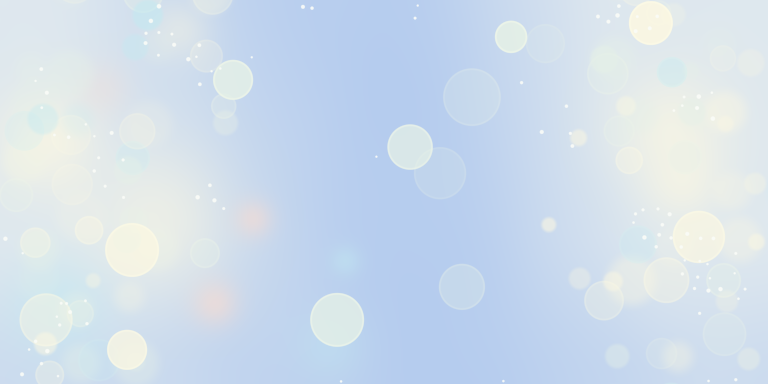
Write a WebGL 2 fragment shader that draws this background.

```glsl
#version 300 es
precision highp float;

#define CORE_BLUE vec3(0.710, 0.800, 0.932)
#define PALE_SIDE vec3(0.872, 0.908, 0.932)
#define CREAM vec3(0.985, 0.968, 0.885)
#define MINT vec3(0.895, 0.940, 0.905)
#define PEACH vec3(0.960, 0.860, 0.825)
#define AQUA vec3(0.760, 0.915, 0.945)
#define RIM_WIDTH 0.0045
#define DISC_CELLS 6.5
#define SPARK_CELLS 30.0

uniform vec2 u_resolution;
out vec4 fragColor;

vec3 hash3(vec2 id, float seed) {
  vec3 q = fract((id.xyx + seed) * vec3(0.1031, 0.1030, 0.0973));
  q += dot(q, q.yxz + 33.33);
  return fract((q.xxy + q.yzz) * q.zyx);
}

float corner(vec2 id, vec2 offset) {
  return dot(hash3(id, 5.7).xy * 2.0 - 1.0, offset);
}

float gradientNoise(vec2 p) {
  vec2 i = floor(p), f = fract(p);
  vec2 u = f * f * f * (f * (f * 6.0 - 15.0) + 10.0);
  vec2 e = vec2(1.0, 0.0);
  return mix(mix(corner(i, f), corner(i + e, f - e), u.x),
             mix(corner(i + e.yx, f - e.yx), corner(i + 1.0, f - 1.0), u.x), u.y);
}

// How strongly lights gather at a place: none in the middle, many at the sides
float crowd(vec2 p) {
  return smoothstep(0.28, 0.65, abs(p.x - 1.03));
}

vec3 backdrop(vec2 p) {
  float offset = p.x - (1.18 - 0.2 * p.y);
  float reach = offset < 0.0 ? 0.98 : 0.68;
  float side = smoothstep(0.0, reach, abs(offset));
  side *= 1.0 - 0.45 * (1.0 - smoothstep(0.0, 0.42, p.y));
  side += 0.10 * gradientNoise(p * vec2(4.0, 2.5));
  return mix(CORE_BLUE, PALE_SIDE, clamp(side, 0.0, 1.0));
}

void glow(inout vec3 col, vec2 p, vec2 centre, float radius, vec3 tint, float alpha) {
  vec2 q = (p - centre) / radius;
  col = mix(col, tint, alpha * exp(-dot(q, q)));
}

// Flat translucent disc with a thin bright rim; blurred discs lose the rim
void disc(inout vec3 col, vec2 p, vec2 centre, float radius, float blur, vec3 tint, float alpha) {
  float edge = max(blur, 0.75 / u_resolution.y);
  float d = length(p - centre) - radius;
  float fill = 1.0 - smoothstep(-edge, edge, d);
  float rim = 1.0 - smoothstep(0.0, RIM_WIDTH, abs(d + 0.5 * RIM_WIDTH));
  rim *= 1.0 - smoothstep(0.002, 0.006, blur);
  col = mix(col, tint, alpha * fill);
  col = mix(col, mix(tint, vec3(1.0, 1.0, 0.92), 0.6), 0.6 * alpha * rim);
}

// Jittered grid of discs, thinned out towards the middle
void scatterDiscs(inout vec3 col, vec2 p, float seed, vec2 radii, float blur, float alpha) {
  vec2 cell = floor(p * DISC_CELLS);
  for (int k = 0; k < 9; k++) {
    vec2 id = cell + vec2(k % 3 - 1, k / 3 - 1);
    vec3 place = hash3(id, seed), look = hash3(id, seed + 17.3);
    vec2 centre = (id + 0.15 + 0.7 * place.xy) / DISC_CELLS;
    float present = step(place.z, 0.05 + 0.5 * crowd(centre));
    vec3 tint = mix(mix(MINT, CREAM, smoothstep(0.2, 0.6, look.x)), AQUA, step(0.9, look.x));
    disc(col, p, centre, mix(radii.x, radii.y, look.y), blur, tint,
         present * alpha * mix(0.35, 1.0, look.z));
  }
}

// Tiny white points that drift in streams
void sparkle(inout vec3 col, vec2 p) {
  vec2 id = floor(p * SPARK_CELLS);
  vec3 h = hash3(id, 61.0);
  vec2 centre = (id + 0.2 + 0.6 * h.xy) / SPARK_CELLS;
  float border = smoothstep(0.43, 0.49, abs(centre.y - 0.5));
  float stream = smoothstep(0.0, 0.22, gradientNoise(centre * 4.0 + 3.0));
  float present = step(h.z, 0.55 * max(crowd(centre), border) * stream);
  float radius = mix(0.0025, 0.0055, fract(h.z * 37.0));
  disc(col, p, centre, radius, 0.0022, vec3(0.97, 0.98, 0.99), 0.85 * present);
}

// Focal discs: centre, radius, opacity
const vec4 FOCAL[12] = vec4[12](
  vec4(0.878, 0.167, 0.070, 0.80), vec4(1.068, 0.617, 0.059, 0.75),
  vec4(0.607, 0.792, 0.052, 0.85), vec4(1.695, 0.940, 0.057, 0.90),
  vec4(1.820, 0.383, 0.068, 0.70), vec4(0.344, 0.349, 0.070, 0.75),
  vec4(0.120, 0.167, 0.069, 0.45), vec4(0.331, 0.089, 0.052, 0.75),
  vec4(1.203, 0.253, 0.060, 0.32), vec4(1.146, 0.549, 0.068, 0.20),
  vec4(1.229, 0.747, 0.075, 0.25), vec4(1.331, 0.904, 0.042, 0.90));

void main() {
  vec2 p = gl_FragCoord.xy / u_resolution.y;
  vec3 col = backdrop(p);

  // Wide colour glows
  glow(col, p, vec2(0.12, 0.63), 0.13, CREAM, 0.70);
  glow(col, p, vec2(0.42, 0.43), 0.19, CREAM, 0.55);
  glow(col, p, vec2(1.75, 0.66), 0.15, CREAM, 0.65);
  glow(col, p, vec2(1.78, 0.52), 0.10, CREAM, 0.55);
  glow(col, p, vec2(0.47, 0.92), 0.08, CREAM, 0.40);
  glow(col, p, vec2(0.66, 0.43), 0.05, PEACH, 0.60);
  glow(col, p, vec2(0.56, 0.21), 0.06, PEACH, 0.65);
  glow(col, p, vec2(0.27, 0.77), 0.07, PEACH, 0.30);
  glow(col, p, vec2(0.15, 0.20), 0.13, AQUA, 0.55);
  glow(col, p, vec2(0.86, 0.10), 0.09, AQUA, 0.35);
  glow(col, p, vec2(0.90, 0.32), 0.04, AQUA, 0.45);

  // Blurred lights behind, crisp ones in front
  scatterDiscs(col, p, 3.0, vec2(0.035, 0.065), 0.022, 0.45);
  scatterDiscs(col, p, 29.0, vec2(0.030, 0.060), 0.001, 0.40);
  scatterDiscs(col, p, 47.0, vec2(0.018, 0.040), 0.006, 0.60);
  for (int i = 0; i < 12; i++) {
    vec4 f = FOCAL[i];
    vec3 tint = mix(MINT, CREAM, smoothstep(0.40, 0.65, abs(f.x - 1.0)));
    disc(col, p, f.xy, f.z, 0.001, tint, f.w);
  }
  sparkle(col, p);
  fragColor = vec4(col, 1.0);
}
```
